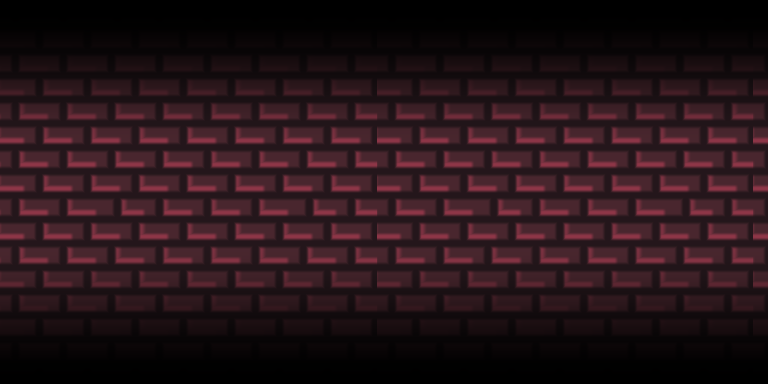
Give the GLSL for this pattern, as a WebGL 1 fragment shader.

```glsl
precision mediump float;
// A dim brick wall in running bond, 16 bricks across and 16 courses down.
// Soft distances to the joints shape each brick; an L-shaped red sheen lies on
// its left and lower edges, and a band of light fades to black above and below.

uniform vec2 u_resolution;

// Lengths are in course heights; one brick with its joint is two long.
const float COURSES = 16.0;
const float PANEL_WIDTH = 15.69;   // the wall restarts here with a cut seam
const float HALF_JOINT = 0.167;
const float HALF_HEIGHT = 0.33;
const float SOFTNESS = 0.09;

const vec3 MORTAR = vec3(0.14, 0.088, 0.105);
const vec3 BRICK = vec3(0.285, 0.15, 0.18);
const vec3 SHEEN = vec3(0.27, 0.06, 0.10);

// One where two whole numbers agree, otherwise zero.
float same(float a, float b) {
  return 1.0 - step(0.5, abs(a - b));
}

// Every fourth joint of every eighth course sits a little to the right.
float jointShift(float joint, float course) {
  return 0.25 * same(mod(joint, 4.0), 2.0) * same(mod(course, 8.0), 7.0);
}

float softStep(float edge, float x, float softness) {
  return smoothstep(edge - softness, edge + softness, x);
}

// Returns brick coverage in x and sheen strength in y.
vec2 brickWall(vec2 p) {
  float course = floor(p.y);
  float rise = fract(p.y);
  float stagger = mod(course, 2.0) < 0.5 ? 1.637 : 0.637;
  float x = mod(p.x, PANEL_WIDTH) - stagger;
  float column = floor(x / 2.0);
  float along = x - 2.0 * column;

  // Distances from the joint centres on either side.
  float fromLeft = along - jointShift(column, course);
  float toRight = 2.0 + jointShift(column + 1.0, course) - along;
  float inside = min(min(abs(fromLeft), toRight) - HALF_JOINT,
                     HALF_HEIGHT - abs(rise - 0.5));
  float brick = softStep(0.0, inside, SOFTNESS);

  // The sheen: a fainter upright bar and a brighter, shortened lower bar.
  float afterJoint = softStep(HALF_JOINT, fromLeft, SOFTNESS);
  float upright = afterJoint * (1.0 - softStep(HALF_JOINT + 0.2, fromLeft, 0.12));
  float lower = afterJoint * (1.0 - softStep(1.36, along, 0.1))
              * (1.0 - softStep(0.5 - HALF_HEIGHT + 0.22, rise, 0.09));
  return vec2(brick, brick * max(0.75 * upright, lower));
}

// Horizontal band of light across the wall.
float lightBand(float height) {
  return 1.0 - smoothstep(0.13, 0.482, abs(height - 0.492));
}

void main() {
  vec2 uv = gl_FragCoord.xy / u_resolution;
  vec2 p = uv * vec2(2.0 * COURSES, COURSES) + vec2(0.0, 0.14);

  vec2 wall = brickWall(p);
  float light = lightBand(uv.y);
  vec3 color = mix(MORTAR, BRICK, wall.x) * light;
  color += SHEEN * wall.y * light * light * light;

  gl_FragColor = vec4(color, 1.0);
}
```
